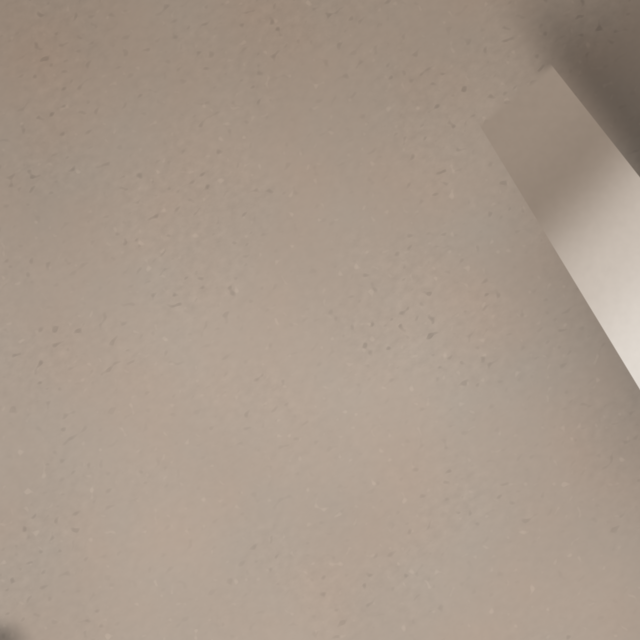
Reproduce this texture procedurally as a Shadertoy shader.

```glsl
#define WALL_LOW vec3(0.700, 0.640, 0.585)
#define WALL_HIGH vec3(0.605, 0.542, 0.485)
#define BAR_DIM vec3(0.600, 0.540, 0.485)
#define BAR_LIT vec3(0.775, 0.730, 0.685)
#define BAR_BRIGHT vec3(0.885, 0.855, 0.820)
#define BAR_TIP vec2(0.862, 0.898)
#define BAR_CORNER vec2(0.749, 0.805)
#define BAR_UPPER_EXIT vec2(1.0, 0.723)
#define BAR_LOWER_EXIT vec2(1.0, 0.391)
#define GRAIN_SCALE 85.0
#define GRAIN_DEPTH 0.034
#define PIT_DEPTH 0.075

vec2 hashGradient(vec2 cell) {
    vec3 q = fract(vec3(cell.xyx) * vec3(0.1031, 0.1030, 0.0973));
    q += dot(q, q.yzx + 33.33);
    return fract((q.xx + q.yz) * q.zy) * 2.0 - 1.0;
}

float gradientNoise(vec2 p) {
    vec2 cell = floor(p), f = fract(p);
    vec2 u = f * f * f * (f * (f * 6.0 - 15.0) + 10.0);
    float a = dot(hashGradient(cell), f);
    float b = dot(hashGradient(cell + vec2(1, 0)), f - vec2(1, 0));
    float c = dot(hashGradient(cell + vec2(0, 1)), f - vec2(0, 1));
    float d = dot(hashGradient(cell + vec2(1, 1)), f - vec2(1, 1));
    return mix(mix(a, b, u.x), mix(c, d, u.x), u.y);
}

float fbm(vec2 p) {
    float sum = 0.0, gain = 1.0;
    for (int i = 0; i < 4; i++) {
        sum += gain * gradientNoise(p);
        p = mat2(1.6, 1.2, -1.2, 1.6) * p + 7.3;
        gain *= 0.5;
    }
    return sum;
}

// Signed distance to the line a-b, positive on its left
float edgeDistance(vec2 p, vec2 a, vec2 b) {
    vec2 d = normalize(b - a);
    return dot(p - a, vec2(-d.y, d.x));
}

// Falls from 1 at lo to 0 at hi
float fadeOut(float lo, float hi, float x) {
    return 1.0 - smoothstep(lo, hi, x);
}

vec3 plaster(vec2 p) {
    vec3 color = mix(WALL_LOW, WALL_HIGH, smoothstep(0.35, 1.08, p.y));
    color *= 1.0 - 0.04 * fadeOut(0.0, 0.3, p.x);

    // Broad mottling with a slight shift between warm and grey
    color *= 1.0 + 0.025 * fbm(p * 4.0 + 3.0);
    color += vec3(0.012, -0.002, -0.008) * fbm(p * 6.0 + 21.0);

    // Trowelled grain, stretched along a rising diagonal
    vec2 q = vec2(dot(p, vec2(0.82, 0.57)), dot(p, vec2(-0.57, 0.82)));
    float patches = smoothstep(-0.25, 0.45, fbm(p * 5.0 + 11.0) + 0.3 * (p.y - 0.5));
    float grain = fbm(q * GRAIN_SCALE * vec2(0.75, 1.0));
    color *= 1.0 + GRAIN_DEPTH * grain * (0.5 + 0.8 * patches);

    // Small pits and pale flecks
    float pit = smoothstep(0.22, 0.55, gradientNoise(q * vec2(65.0, 90.0) + 40.0));
    float fleck = smoothstep(0.28, 0.6, gradientNoise(p * 80.0 + 90.0));
    color *= 1.0 - PIT_DEPTH * pit * (0.3 + patches);
    return color * (1.0 + 0.05 * fleck);
}

vec3 barSurface(vec2 p, float depth, float inset) {
    // Dim end, dark band, then the pool of light
    float t = depth + 0.12 * (inset - 0.09) + 0.015 * gradientNoise(p * 9.0);
    vec3 color = BAR_DIM * (1.0 - 0.05 * smoothstep(0.04, 0.15, t));
    color = mix(color, BAR_LIT, smoothstep(0.13, 0.29, t));
    color = mix(color, BAR_BRIGHT, smoothstep(0.25, 0.46, t));
    return color * (1.0 + 0.016 * fbm(p * 70.0));
}

void mainImage(out vec4 fragColor, in vec2 fragCoord) {
    vec2 p = fragCoord / iResolution.xy;
    float soft = 1.0 / min(iResolution.x, iResolution.y);

    float upper = edgeDistance(p, BAR_TIP, BAR_UPPER_EXIT);
    float lower = edgeDistance(p, BAR_LOWER_EXIT, BAR_CORNER);
    float end = edgeDistance(p, BAR_CORNER, BAR_TIP);

    vec3 color = plaster(p);

    // Shadow thrown beyond the upper edge, fading past the tip
    float shadow = exp(-max(upper, 0.0) / 0.24) * smoothstep(-0.04, 0.05, upper);
    shadow *= fadeOut(-0.08, 0.22, end);
    color *= 1.0 - 0.37 * shadow;
    color *= 1.0 - 0.07 * exp(-max(end, 0.0) / 0.08) * smoothstep(-0.12, 0.0, upper);

    // Soft shade beneath the lower edge
    float under = exp(-max(lower, 0.0) / 0.13) * fadeOut(-0.45, 0.05, end);
    color *= 1.0 - 0.19 * under;

    // Dark smudge in the lower left corner
    color *= 1.0 - 0.28 * fadeOut(0.0, 0.06, length(p * vec2(1.0, 1.4)));

    // Bar with crisp sides and a softened end
    float mask = fadeOut(-soft, soft, upper) * fadeOut(-soft, soft, lower);
    mask *= fadeOut(-0.008, 0.006, end);
    color = mix(color, barSurface(p, -end, -lower), mask);

    fragColor = vec4(color, 1.0);
}
```
